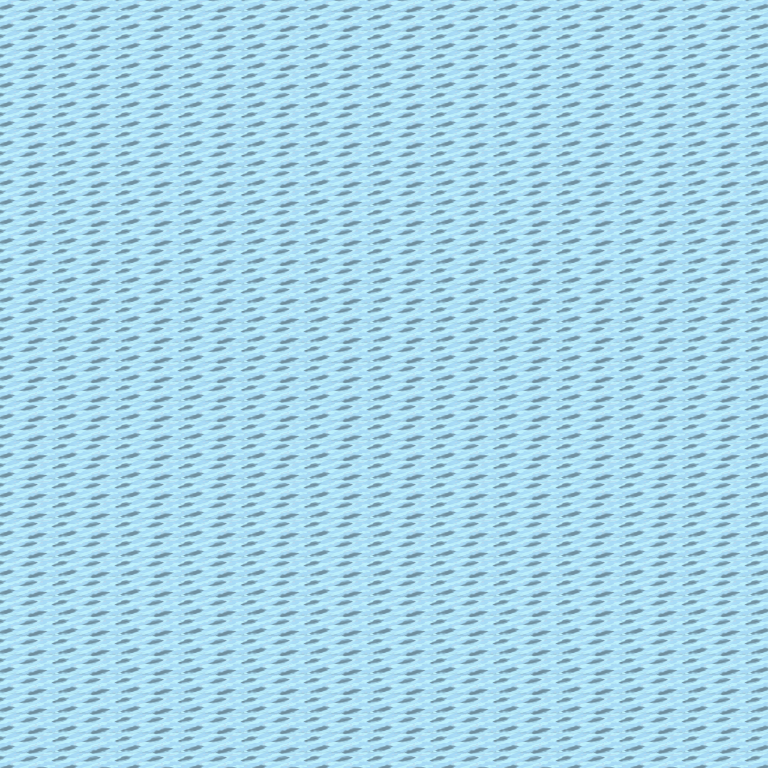
Reproduce this texture procedurally as a WebGL 1 fragment shader.

```glsl
precision highp float;
// Pale blue woven cloth: an identical small tile repeats over the canvas.
// Each tile holds four slanted, tapered shadow gaps in two offset rows, over
// a ground of slanted light threads, wrapped grain and one thin seam.
uniform vec2 u_resolution;

const vec2 REPEATS = vec2(12.19, 39.38);  // tiles across and down
const vec2 TILE = vec2(42.0, 13.0);       // tile size in thread units
const vec2 GRAIN_CELLS = vec2(21.0, 13.0);
const vec2 FIRST_GAP = vec2(2.8, 5.0);    // centre of the first gap
const vec2 ROW_STEP = vec2(-4.8, 6.8);
const float GAP_SLOPE = 0.22;
const float LONG_HALF = 7.6;              // half lengths of the two gap rows
const float SHORT_HALF = 6.0;
const float GAP_HALF_WIDTH = 1.55;
const float EDGE_SOFTNESS = 0.65;
const float SEAM_Y = 7.3;

const vec3 BASE = vec3(0.66, 0.86, 0.97);
const vec3 LIGHT = vec3(0.74, 0.94, 0.985);
const vec3 PALE = vec3(0.73, 0.86, 0.94);
const vec3 RIM = vec3(0.55, 0.72, 0.81);
const vec3 DARK = vec3(0.44, 0.56, 0.62);
const float TAU = 6.28318;

float hash(vec2 p) {
  vec3 q = fract(vec3(p.xyx) * 0.1031);
  q += dot(q, q.yzx + 33.33);
  return fract((q.x + q.y) * q.z);
}

// Value noise that wraps at the tile borders.
float grainNoise(vec2 p, float seed) {
  vec2 i = floor(p);
  vec2 f = fract(p);
  f = f * f * (3.0 - 2.0 * f);
  vec2 a = mod(i, GRAIN_CELLS) + seed;
  vec2 b = mod(i + 1.0, GRAIN_CELLS) + seed;
  return mix(mix(hash(a), hash(vec2(b.x, a.y)), f.x),
             mix(hash(vec2(a.x, b.y)), hash(b), f.x), f.y);
}

// Shortest offset between two points of a repeating tile.
vec2 wrappedOffset(vec2 p, vec2 centre) {
  return mod(p - centre + 0.5 * TILE, TILE) - 0.5 * TILE;
}

// Signed height outside a tapered gap, thicker towards its right end.
float gapDistance(vec2 d, float halfLength) {
  d.y += GAP_SLOPE * d.x;
  float along = d.x / halfLength;
  float taper = (1.0 - along * along) * (1.0 + 0.25 * along);
  return abs(d.y) - GAP_HALF_WIDTH * max(taper, -1.0);
}

void main() {
  vec2 uv = gl_FragCoord.xy / u_resolution;
  uv.y = 1.0 - uv.y;
  vec2 p = fract(uv * REPEATS) * TILE;
  float pixel = REPEATS.y * TILE.y / u_resolution.y;
  float soft = max(EDGE_SOFTNESS, 0.7 * pixel);

  vec2 grainPos = p / TILE * GRAIN_CELLS;
  float grain = grainNoise(grainPos, 3.0);
  float fleck = grainNoise(grainPos, 71.0);

  // Ground threads rise gently to the right.
  float thread = 0.5 + 0.5 * sin(TAU * dot(p / TILE, vec2(3.0)));
  float lit = 0.55 * thread + 0.45 * grain;
  vec3 color = mix(BASE, LIGHT, smoothstep(0.42, 0.72, lit));
  color = mix(color, PALE, 0.7 * smoothstep(0.62, 0.85, fleck));
  color *= 0.98 + 0.03 * grain;

  // Thin broken seam across the tile.
  float seam = 1.0 - smoothstep(0.2, 0.3 + soft, abs(p.y - SEAM_Y));
  color = mix(color, RIM, 0.55 * seam * smoothstep(0.2, 0.7, fleck));

  // Two rows of two gaps, the second of each pair slightly lower.
  float nearest = 100.0;
  float below = 100.0;
  for (int i = 0; i < 4; i++) {
    float row = floor(float(i) / 2.0);
    float col = mod(float(i), 2.0);
    vec2 centre = FIRST_GAP + row * ROW_STEP;
    centre += col * vec2(0.5 * TILE.x, mix(1.4, 0.4, row));
    float halfLength = mix(LONG_HALF, SHORT_HALF, row);
    vec2 d = wrappedOffset(p, centre);
    nearest = min(nearest, gapDistance(d, halfLength));
    below = min(below, gapDistance(d - vec2(1.0, 1.6), halfLength));
  }
  nearest += 0.9 * (grain - 0.5);

  // Bright lower lip, soft rim, then the dark core.
  color = mix(color, LIGHT, 0.6 * (1.0 - smoothstep(-soft, soft, below)));
  color = mix(color, RIM, 1.0 - smoothstep(-soft, soft, nearest));
  float core = 1.0 - smoothstep(-soft, soft, nearest + 0.5);
  color = mix(color, DARK * (0.96 + 0.1 * fleck), core);

  gl_FragColor = vec4(color, 1.0);
}
```
